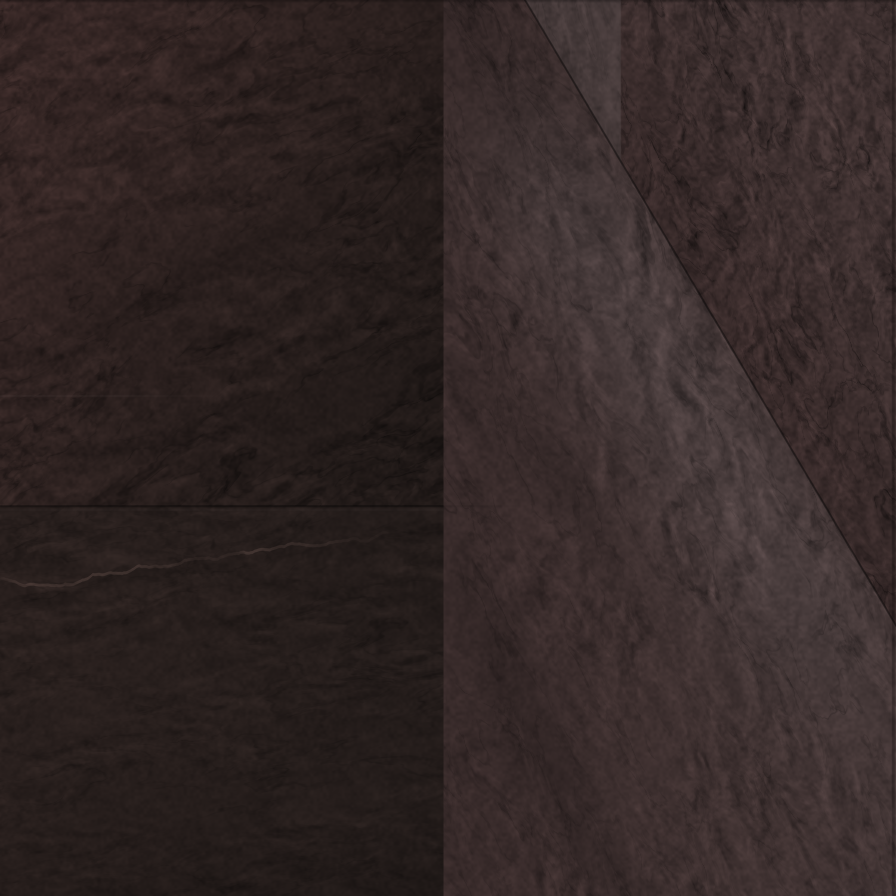
Reproduce this texture procedurally as a WebGL 1 fragment shader.

```glsl
precision highp float;
// Dark slate panels: two matte slabs on the left, and on the right a lighter
// slab cut by a long diagonal joint. Each slab is rotated, stretched fractal
// noise with dark ridged veins; tone gradients and thin seams lie on top.
uniform vec2 u_resolution;

const float SEAM_X = 0.495;
const float SEAM_Y = 0.435;
const float STRIP_X = 0.693;
const vec2 DIAGONAL_TOP = vec2(0.586, 1.0);
const vec2 DIAGONAL_DIR = vec2(0.510, -0.860);

float hash(vec2 p) {
  vec3 q = fract(vec3(p.xyx) * 0.1031);
  q += dot(q, q.yzx + 33.33);
  return fract((q.x + q.y) * q.z);
}

float noise(vec2 p) {
  vec2 cell = floor(p);
  vec2 f = fract(p);
  f = f * f * (3.0 - 2.0 * f);
  float low = mix(hash(cell), hash(cell + vec2(1.0, 0.0)), f.x);
  float high = mix(hash(cell + vec2(0.0, 1.0)), hash(cell + vec2(1.0)), f.x);
  return mix(low, high, f.y);
}

float fbm(vec2 p) {
  float sum = 0.0;
  float amplitude = 0.5;
  for (int i = 0; i < 5; i++) {
    sum += amplitude * noise(p);
    p = mat2(0.8, 0.6, -0.6, 0.8) * p * 2.03 + 17.0;
    amplitude *= 0.5;
  }
  return sum;
}

// Coordinates along and across the grain direction.
vec2 grainSpace(vec2 p, vec2 dir) {
  return vec2(dot(p, dir), dot(p, vec2(-dir.y, dir.x)));
}

float blob(vec2 p, vec2 center, vec2 dir, vec2 size) {
  vec2 q = grainSpace(p - center, dir) / size;
  return exp(-dot(q, q));
}

float line(float d, float width, float pixel) {
  return 1.0 - smoothstep(width, width + 1.5 * pixel, abs(d));
}

// Dark broken filaments along the level line of warped noise.
float veins(vec2 q, vec2 warp, float width) {
  float ridge = abs(fbm(q + 1.6 * warp) - 0.48);
  float patches = smoothstep(0.40, 0.58, fbm(q * 0.55 + 21.0));
  return (1.0 - smoothstep(0.0, width, ridge)) * patches;
}

// Signed relief: mottling, embossed flakes, grit and two sizes of vein.
float stone(vec2 p, vec2 dir, vec2 scale, float veinAmount) {
  vec2 q = grainSpace(p, dir) * scale + 40.0;
  vec2 warp = vec2(fbm(q * 1.5), fbm(q * 1.5 + 9.0)) - 0.5;
  float cloud = fbm(q * 1.2 + 1.5 * warp) - 0.48;
  vec2 flake = q * vec2(5.0, 3.4) + 2.5 * warp;
  float emboss = fbm(flake) - fbm(flake + vec2(0.15, 0.32));
  float rough = 0.55 + 0.9 * smoothstep(0.36, 0.6, fbm(q * 0.8 + 31.0));
  float vein = veins(q * 1.5 + 5.0, warp, 0.045) + 0.8 * veins(q * 3.4 + 13.0, warp, 0.06);
  float grit = noise(p * 190.0) + noise(p * 290.0 + 7.0) - 1.0;
  return 0.17 * cloud + 0.62 * rough * emboss - veinAmount * vein + 0.15 * grit + 0.02;
}

vec3 upperLeftSlab(vec2 p) {
  float fade = smoothstep(-0.35, 0.54, p.x - 0.65 * (p.y - 0.55));
  vec3 tone = mix(vec3(0.214, 0.152, 0.146), vec3(0.132, 0.103, 0.096), fade);
  vec2 dir = vec2(0.87, 0.49);
  float relief = stone(p, dir, vec2(6.0, 13.0), 0.19);
  tone *= 1.0 - 0.10 * blob(p, vec2(0.22, 0.69), dir, vec2(0.35, 0.02));
  return tone * (1.0 + relief);
}

vec3 lowerLeftSlab(vec2 p, float pixel) {
  vec3 tone = mix(vec3(0.158, 0.122, 0.114), vec3(0.138, 0.109, 0.102), p.x / SEAM_X);
  tone *= mix(0.90, 1.0, smoothstep(0.0, 0.12, p.y));
  tone *= 1.0 + 0.8 * stone(p, vec2(0.99, 0.14), vec2(6.0, 16.0), 0.14);
  // Pale crack rising toward the centre joint.
  float wiggle = 0.03 * (fbm(vec2(p.x * 22.0, 3.0)) - 0.48);
  float path = 0.348 + 0.075 * p.x + 0.15 * p.x * p.x + wiggle;
  float strength = (1.0 - smoothstep(0.28, 0.50, p.x)) * (0.3 + 0.8 * noise(vec2(p.x * 28.0, 8.0)));
  tone += vec3(0.095, 0.076, 0.070) * strength * line(p.y - path, 0.0008, pixel);
  return tone * (1.0 - 0.10 * blob(p, vec2(0.2, path - 0.010), vec2(1.0, 0.0), vec2(0.3, 0.008)));
}

vec3 middleSlab(vec2 p, float side) {
  vec3 tone = mix(vec3(0.222, 0.169, 0.167), vec3(0.250, 0.197, 0.195), smoothstep(0.5, 0.95, p.x));
  // Grey sheen lying parallel to the diagonal.
  float along = dot(p - DIAGONAL_TOP, DIAGONAL_DIR);
  float sheen = exp(-pow((side + 0.07) / 0.10, 2.0));
  sheen *= smoothstep(-0.02, 0.28, along) * (1.0 - 0.6 * smoothstep(0.72, 0.95, along));
  tone = mix(tone, vec3(0.288, 0.240, 0.240), 0.9 * sheen);
  tone *= 1.0 - 0.17 * blob(p, vec2(0.60, 0.17), vec2(0.42, -0.91), vec2(0.24, 0.035));
  tone *= 1.0 - 0.11 * blob(p, vec2(0.63, 0.46), DIAGONAL_DIR, vec2(0.13, 0.02));
  tone *= 1.0 - 0.11 * blob(p, vec2(0.55, 0.93), DIAGONAL_DIR, vec2(0.16, 0.05));
  return tone * (1.0 + 0.8 * stone(p, vec2(0.45, -0.89), vec2(6.5, 16.0), 0.17));
}

vec3 rightSlab(vec2 p, float side, float pixel) {
  vec3 tone = mix(vec3(0.216, 0.163, 0.161), vec3(0.240, 0.187, 0.185), smoothstep(0.0, 0.2, side));
  tone *= 1.0 + 1.1 * stone(p, vec2(0.36, -0.93), vec2(9.0, 19.0), 0.18);
  vec3 strip = vec3(0.274, 0.228, 0.227) * (1.0 + 0.7 * stone(p, vec2(0.3, -0.95), vec2(6.0, 18.0), 0.12));
  return mix(strip, tone, smoothstep(-pixel, pixel, p.x - STRIP_X));
}

void main() {
  vec2 p = gl_FragCoord.xy / u_resolution;
  float pixel = 1.0 / min(u_resolution.x, u_resolution.y);
  float side = dot(p - DIAGONAL_TOP, vec2(-DIAGONAL_DIR.y, DIAGONAL_DIR.x));
  vec3 left = mix(lowerLeftSlab(p, pixel), upperLeftSlab(p), smoothstep(-pixel, pixel, p.y - SEAM_Y));
  left *= 1.0 - 0.36 * line(p.y - SEAM_Y, 0.0004, pixel);
  left += 0.012 * line(p.y - SEAM_Y + 0.004, 0.0003, pixel);
  left += 0.020 * line(p.y - 0.558, 0.0003, pixel) * (1.0 - smoothstep(0.12, 0.27, p.x));
  vec3 right = mix(middleSlab(p, side), rightSlab(p, side, pixel), smoothstep(-pixel, pixel, side));
  right *= 1.0 - 0.45 * line(side, 0.0002, pixel);
  right *= 1.0 - 0.08 * line(p.y - SEAM_Y, 0.0004, pixel) * (1.0 - smoothstep(0.50, 0.62, p.x));
  vec3 color = mix(left, right, smoothstep(-pixel, pixel, p.x - SEAM_X));
  color *= 1.0 - 0.25 * line(p.x - 0.997, 0.0008, pixel);
  color *= 1.0 - 0.25 * smoothstep(0.996, 1.0, p.y);
  gl_FragColor = vec4(color, 1.0);
}
```
